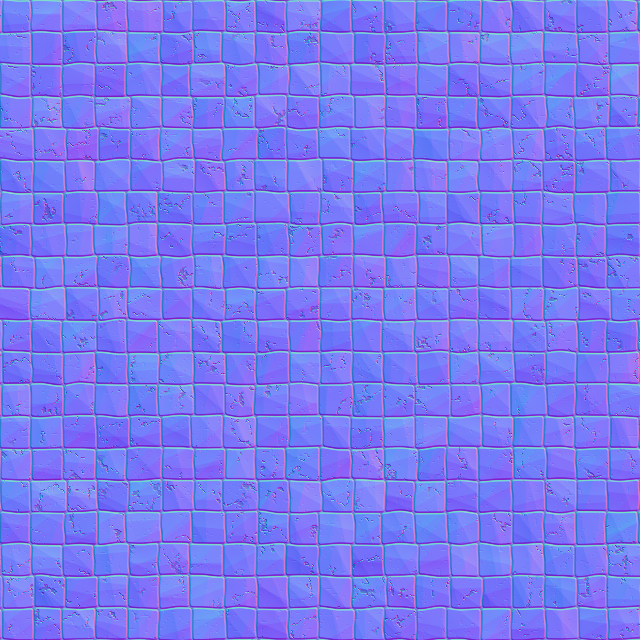
A three.js fragment shader for this texture map:

```glsl
// Tangent-space normal map of a 20 by 20 grid of worn, hand-cut square tiles.
// A height field of wavy joints, bevels, cracks and pits is differentiated,
// then each tile gets its own tilt and a few broad chiselled facets.
varying vec2 vUv;

float hash(vec2 p) {
  vec3 q = fract(p.xyx * 0.1031);
  q += dot(q, q.yzx + 33.33);
  return fract((q.x + q.y) * q.z);
}

vec2 hash2(vec2 p) {
  return vec2(hash(p), hash(p + 57.3));
}

float noise(vec2 p) {
  vec2 i = floor(p), f = fract(p);
  f = f * f * (3.0 - 2.0 * f);
  return mix(mix(hash(i), hash(i + vec2(1, 0)), f.x),
             mix(hash(i + vec2(0, 1)), hash(i + 1.0), f.x), f.y);
}

// Straightens the uneven joints so that they fall on whole numbers
vec2 straighten(vec2 p) {
  float joint = floor(p.y + 0.5);
  p.y -= 0.09 * (noise(vec2(p.x * 1.6, joint * 7.0 + 3.0)) - 0.5);
  float row = floor(p.y), side = floor(p.x + 0.5);
  p.x -= 0.16 * (hash(vec2(side, row) + 11.0) - 0.5)
       + 0.05 * (noise(vec2(p.y * 2.5, side * 5.0 + 2.0)) - 0.5);
  return p;
}

// 0 in the joints, 1 on the tile face, with rounded corners
float tileFace(vec2 q) {
  vec2 edge = 0.5 - abs(fract(q) - 0.5);
  float inside = 0.09 - length(max(0.09 - edge, 0.0));
  return smoothstep(0.0, 0.052, inside);
}

// Thin, jagged crack lines broken into crumbs and gathered in patches
float cracks(vec2 p) {
  vec2 jag = vec2(noise(p * 7.0), noise(p * 7.0 + 40.0))
           + 0.6 * vec2(noise(p * 19.0 + 7.0), noise(p * 19.0 + 70.0)) - 0.8;
  vec2 w = p + 0.16 * jag;
  float vein = abs(noise(w * 1.9) + 0.35 * noise(w * 4.3 + 15.0) - 0.67);
  float patches = smoothstep(0.42, 0.6, noise(p * 1.4 + 90.0));
  float gaps = smoothstep(0.36, 0.5, noise(p * 13.0 + 20.0));
  return smoothstep(0.048, 0.012, vein) * patches * gaps;
}

float height(vec2 p) {
  vec2 q = straighten(p);
  vec2 shifted = p + 13.0 * hash2(floor(q));
  float face = tileFace(q);
  float pits = smoothstep(0.84, 0.96, noise(shifted * 12.0 + 60.0));
  float wear = 0.021 * cracks(shifted) + 0.005 * pits;
  return face * (0.034 + 0.012 * noise(shifted * 2.0) - wear);
}

// Base tilt of a tile plus planes that break away along random lines
vec2 facetTilt(vec2 local, vec2 cell) {
  vec2 tilt = 0.17 * (hash2(cell + 5.0) - 0.5);
  for (int i = 0; i < 3; i++) {
    vec2 seed = hash2(cell + float(i) * 23.7 + 31.0);
    float angle = 6.2832 * seed.x;
    vec2 dir = vec2(cos(angle), sin(angle));
    float beyond = dot(local, dir) - 0.4 * (seed.y - 0.2);
    tilt += 0.13 * dir * smoothstep(-0.015, 0.025, beyond)
          * exp(-1.8 * max(beyond, 0.0));
  }
  return tilt;
}

void main() {
  vec2 p = vUv * 20.0;
  vec2 q = straighten(p);
  vec2 cell = floor(q);
  float face = tileFace(q);

  // Slope of the relief; upright joints are shallower
  vec2 e = vec2(0.014, 0.0);
  vec2 slope = vec2(height(p - e.xy) - height(p + e.xy),
                    height(p - e.yx) - height(p + e.yx)) / (2.0 * e.x);
  slope.x *= mix(0.7, 1.0, face);
  slope += face * facetTilt(p - cell - 0.5, cell) - vec2(0.045, 0.04);

  // Encode the normal, with dulled blue in joints and cracks
  vec3 color = 0.5 + 0.5 * normalize(vec3(slope, 1.0));
  float crack = cracks(p + 13.0 * hash2(cell)) * face;
  color.b *= 0.985 - 0.12 * (1.0 - face) - 0.14 * crack;
  color.rg *= 1.0 - 0.16 * crack;
  gl_FragColor = vec4(color, 1.0);
}
```
